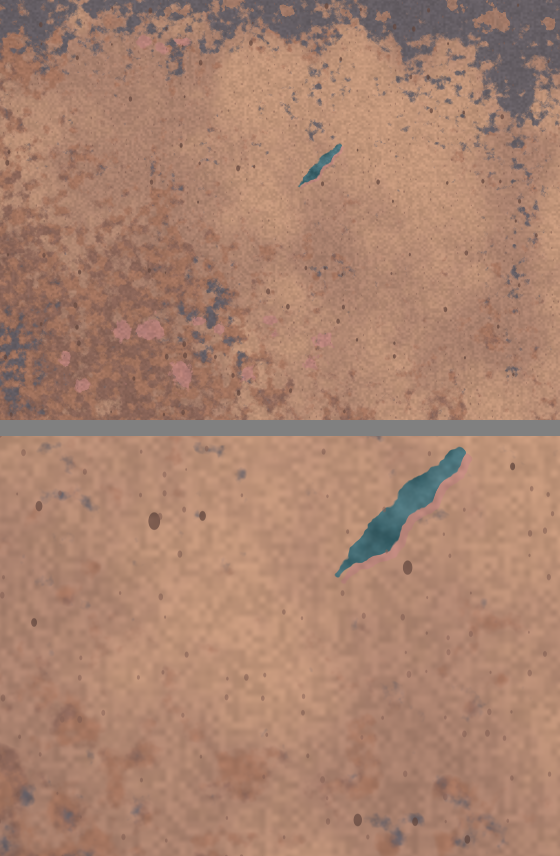
Top, the full canvas; bottom, a detail of the centre.
Write a WebGL 2 fragment shader that draws this texture.

```glsl
#version 300 es
precision highp float;
// Weathered painted metal: tan paint worn to rust and slate, with gritty edges.
// Broad stain masks are broken up by fractal grit and vertical streaks, then
// flakes, pink primer patches, a teal scrape and dark pits are laid on top.
#define TAN   vec3(0.765, 0.590, 0.480)
#define DUST  vec3(0.665, 0.505, 0.430)
#define RUST  vec3(0.620, 0.435, 0.350)
#define BROWN vec3(0.510, 0.370, 0.325)
#define SLATE vec3(0.375, 0.360, 0.390)
#define PINK  vec3(0.735, 0.510, 0.490)
#define TEAL  vec3(0.270, 0.420, 0.450)
#define GRIT_SCALE 58.0
#define GRIT_AMOUNT 1.35
#define STREAK_AMOUNT 0.55

uniform vec2 u_resolution;
out vec4 fragColor;

float hash(vec2 p) {
    return fract(sin(dot(p, vec2(127.1, 311.7))) * 43758.55);
}

float noise(vec2 p) {
    vec2 i = floor(p), f = fract(p);
    f = f * f * (3.0 - 2.0 * f);
    return mix(mix(hash(i), hash(i + vec2(1, 0)), f.x),
               mix(hash(i + vec2(0, 1)), hash(i + vec2(1, 1)), f.x), f.y);
}

float fbm(vec2 p) {
    float sum = 0.0, amp = 0.533;
    for (int i = 0; i < 4; i++) {
        sum += amp * noise(p);
        p = mat2(1.6, 1.2, -1.2, 1.6) * p + 7.3;
        amp *= 0.5;
    }
    return sum;
}

float blob(vec2 p, vec2 centre, vec2 radius) {
    vec2 d = (p - centre) / radius;
    return exp(-dot(d, d));
}

// Scattered ragged patches inside a box; negative inside a patch
float patches(vec2 p, vec2 low, vec2 high, int count, float size, float seed) {
    float d = 1.0;
    float ragged = (fbm(p * 38.0 + seed) - 0.5) * size * 1.7;
    for (int i = 0; i < count; i++) {
        vec2 id = vec2(float(i), seed);
        vec2 t = vec2((float(i) + hash(id)) / float(count), hash(id + 3.7));
        float r = size * mix(0.25, 1.0, pow(hash(id + 9.1), 2.0));
        d = min(d, length((p - mix(low, high, t)) * vec2(0.85, 1.0)) - r);
    }
    return d + ragged;
}

// Small pits, one candidate per grid cell
float pits(vec2 p, float scale, float density) {
    vec2 cell = floor(p * scale), f = fract(p * scale);
    vec2 centre = 0.3 + 0.4 * vec2(hash(cell + 1.3), hash(cell + 5.9));
    float r = 0.05 + 0.09 * hash(cell + 8.2);
    float d = length((f - centre) * vec2(1.2, 0.8)) - r;
    float soft = scale / u_resolution.y * 0.7;
    return step(hash(cell), density) * smoothstep(soft, -soft, d);
}

// Tapered, broken diagonal scrape
float scrape(vec2 p, float soft) {
    vec2 a = vec2(0.712, 0.557), along = vec2(0.100, 0.096);
    float h = clamp(dot(p - a, along) / dot(along, along), 0.0, 1.0);
    float width = 0.011 * sin(3.14 * (0.1 + 0.8 * h)) * (0.2 + noise(vec2(h * 6.0, 2.0)));
    float d = length(p - a - along * h) - width + 0.018 * (fbm(p * 45.0) - 0.5);
    return smoothstep(soft, -soft, d);
}

void main() {
    vec2 p = gl_FragCoord.xy / u_resolution.y;
    float soft = 1.0 / u_resolution.y;
    float cloud = fbm(p * 5.0);
    float grit = fbm(p * GRIT_SCALE) - 0.5;
    float crumbs = fbm(p * GRIT_SCALE * 0.8 + 41.0) - 0.5;
    float streak = fbm(p * vec2(24.0, 6.0) + 17.0) - 0.5;

    // Broad slate stains: top band, corner shadow and vertical runs
    float slate = 0.85 * smoothstep(0.80, 0.99, p.y + 0.25 * (cloud - 0.5));
    slate += 0.75 * blob(p, vec2(1.22, 0.83), vec2(0.13, 0.15));
    slate += 0.32 * blob(p, vec2(1.23, 0.42), vec2(0.055, 0.38));
    slate += 0.28 * blob(p, vec2(0.98, 0.80), vec2(0.14, 0.16));
    slate += 0.26 * blob(p, vec2(0.74, 0.76), vec2(0.08, 0.18));
    slate += 0.36 * blob(p, vec2(0.48, 0.23), vec2(0.09, 0.18));
    slate += 0.46 * blob(p, vec2(0.03, 0.13), vec2(0.10, 0.19));
    slate += 0.24 * blob(p, vec2(0.43, 0.56), vec2(0.11, 0.12));
    slate += 0.20 * blob(p, vec2(0.80, 0.34), vec2(0.08, 0.18));

    // Rust over the lower left, the left edge, the base and under the top band
    float rust = 0.58 * smoothstep(0.85, 0.25, p.x) * smoothstep(0.72, 0.30, p.y);
    rust += 0.30 * smoothstep(0.28, 0.0, p.y) + 0.35 * smoothstep(0.18, 0.0, p.x);
    rust += 0.30 * smoothstep(0.72, 0.95, p.y) + 0.6 * (cloud - 0.5);

    // Paint layers
    float haze = smoothstep(0.10, 0.75, 0.32 + 0.7 * rust + 0.5 * slate + 1.1 * (cloud - 0.5) + 0.5 * crumbs);
    vec3 col = mix(TAN, DUST, haze);
    float rustCover = smoothstep(0.24, 0.62, rust + crumbs * GRIT_AMOUNT + streak * STREAK_AMOUNT);
    col = mix(col, mix(RUST, BROWN, smoothstep(-0.08, 0.18, grit + 0.25 * (rust - 0.4))), rustCover * 0.85);
    float slateCover = smoothstep(0.36, 0.74, slate + grit * GRIT_AMOUNT + streak * STREAK_AMOUNT);
    col = mix(col, SLATE, slateCover * 0.92);

    // Flakes along the top edge and pink primer low on the left
    float flake = patches(p, vec2(0.22, 0.94), vec2(1.36, 1.02), 10, 0.034, 4.0);
    col = mix(col, mix(DUST, RUST, 0.35 + crumbs), 0.9 * smoothstep(soft, -soft, flake));
    float primer = patches(p, vec2(0.14, 0.08), vec2(0.80, 0.24), 13, 0.030, 11.0);
    primer = min(primer, patches(p, vec2(0.33, 0.86), vec2(0.45, 0.92), 4, 0.014, 23.0));
    col = mix(col, PINK, 0.75 * smoothstep(soft * 1.5, -soft * 1.5, primer + 0.02 * grit));

    // Scrape with a pink lower lip
    col = mix(col, PINK, 0.7 * scrape(p + vec2(-0.005, 0.005), soft));
    col = mix(col, TEAL + 0.25 * grit, scrape(p, soft));

    // Pits and fine surface grain
    col = mix(col, BROWN * 0.78, 0.75 * pits(p, 24.0, 0.12));
    col = mix(col, BROWN, 0.55 * pits(p + 0.37, 62.0, 0.20));
    col *= 1.0 + 0.14 * (noise(p * 190.0) - 0.5) + 0.12 * crumbs;
    fragColor = vec4(col, 1.0);
}
```
